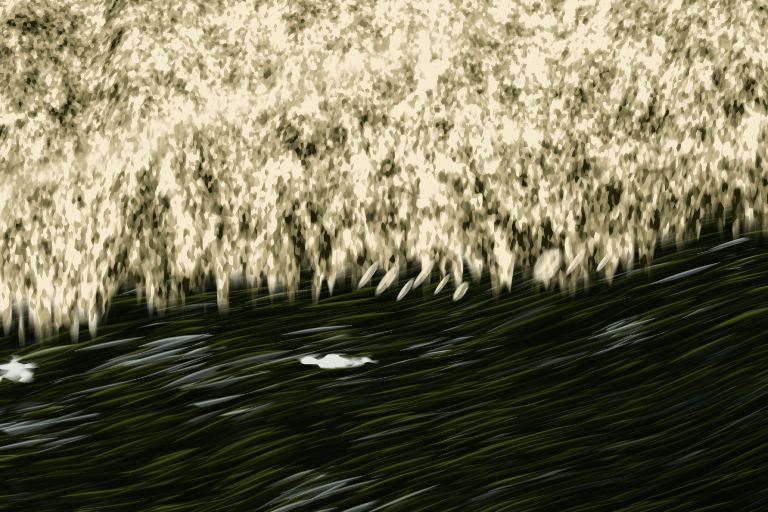
This texture is drawn by a WebGL 2 fragment shader. Its source:

```glsl
#version 300 es
precision highp float;
// Sunlit ice crystals hanging over dark, wet strands of water grass.
// Ice: octaves of soft cellular noise, stretched downwards near the shore.
// Grass: layered rows of tapered strands along a bent, rising flow.

uniform vec2 u_resolution;
out vec4 fragColor;

const vec3 ICE_DEEP = vec3(0.12, 0.12, 0.03);
const vec3 ICE_TAN = vec3(0.52, 0.48, 0.32);
const vec3 ICE_WARM = vec3(0.75, 0.69, 0.53);
const vec3 ICE_CREAM = vec3(0.97, 0.92, 0.81);
const vec3 GRASS_DARK = vec3(0.025, 0.04, 0.012);
const vec3 GRASS_LIT = vec3(0.27, 0.30, 0.08);
const vec3 WATER = vec3(0.06, 0.09, 0.09);
const vec3 GLINT = vec3(0.72, 0.77, 0.74);
const float ICE_CONTRAST = 1.55;
const float BASE_GLINT = 0.05;
const int GRASS_LAYERS = 9;
const int ICE_OCTAVES = 4;

// Patches of reflected sky: centre and radius
const vec3 SHINE[8] = vec3[8](
    vec3(0.34, 0.31, 0.11), vec3(0.66, 0.30, 0.08),
    vec3(0.08, 0.18, 0.09), vec3(0.62, 0.04, 0.09),
    vec3(0.44, 0.23, 0.08), vec3(1.21, 0.36, 0.07),
    vec3(0.86, 0.32, 0.07), vec3(1.42, 0.50, 0.06));

vec2 hash2(vec2 p) {
    vec3 a = fract(p.xyx * vec3(0.1031, 0.1030, 0.0973));
    a += dot(a, a.yzx + 33.33);
    return fract((a.xx + a.yz) * a.zy);
}

// Cellular noise: random cell values blended by distance to their points
float softCells(vec2 p) {
    vec2 cell = floor(p), f = fract(p);
    float sum = 0.0, weight = 0.0;
    for (int j = -1; j <= 1; j++)
    for (int i = -1; i <= 1; i++) {
        vec2 o = vec2(i, j);
        vec2 d = o + hash2(cell + o + 40.0) - f;
        float w = exp(-9.0 * dot(d, d));
        sum += w * hash2(cell + o + 91.0).x;
        weight += w;
    }
    return sum / weight;
}

float blob(vec2 p, vec2 centre, vec2 radius) {
    vec2 d = (p - centre) / radius;
    return exp(-dot(d, d));
}

float shoreHeight(float x) {
    return 0.345 + 0.06 * smoothstep(0.14, 0.27, x) + 0.03 * smoothstep(0.4, 0.75, x)
        + 0.12 * smoothstep(1.08, 1.5, x) + 0.005 * sin(23.0 * x) + 0.003 * sin(57.0 * x);
}

vec3 iceColour(vec2 p, float h) {
    vec2 q = vec2(p.x, h * (0.32 + 0.55 * h));
    float grain = 0.0, scale = 24.0, amp = 0.30;
    for (int i = 0; i < ICE_OCTAVES; i++) {
        grain += amp * (softCells(q * scale + float(i) * 13.7) - 0.5);
        scale *= 1.9;
        amp *= 1.08;
    }
    // Broad light: bright top, pale diagonal ridge, shaded corners
    float ridge = exp(-pow((p.y - 0.63 - 0.345 * p.x) / 0.035, 2.0)) * (1.0 - smoothstep(0.7, 1.1, p.x));
    float tone = 0.55 + 0.20 * smoothstep(0.0, 0.5, h) + 0.17 * ridge;
    tone += 0.22 * blob(p, vec2(0.03, 0.42), vec2(0.18, 0.12)) + 0.10 * blob(p, vec2(0.95, 0.98), vec2(0.4, 0.25));
    tone -= 0.17 * blob(p, vec2(0.0, 0.95), vec2(0.35, 0.18));
    tone -= 0.20 * blob(p, vec2(1.38, 0.60), vec2(0.28, 0.09));
    tone += grain * ICE_CONTRAST * (1.0 - 0.55 * ridge) * mix(1.1, 0.8, smoothstep(0.1, 0.6, h));
    vec3 c = mix(ICE_DEEP, ICE_TAN, smoothstep(-0.05, 0.4, tone));
    c = mix(c, ICE_WARM, smoothstep(0.35, 0.68, tone));
    return mix(c, ICE_CREAM, smoothstep(0.65, 1.0, tone));
}

vec3 grassColour(vec2 p) {
    float shine = BASE_GLINT;
    for (int i = 0; i < 8; i++) shine += 0.42 * blob(p, SHINE[i].xy, vec2(SHINE[i].z, SHINE[i].z * 0.5));
    float flow = p.y - 0.2 * p.x - 0.1 * p.x * p.x * (1.0 - p.y) + 0.012 * sin(5.0 * p.x + 9.0 * p.y);
    float pool = softCells(vec2(p.x * 5.0, flow * 14.0));
    vec3 c = mix(GRASS_DARK, WATER * 1.4, smoothstep(0.4, 0.75, pool));
    for (int i = 0; i < GRASS_LAYERS; i++) {
        float n = float(i), rows = 19.0 + 6.0 * n;
        vec2 q = vec2(p.x * (2.8 + 0.55 * n), flow * rows + n * 0.37);
        q.y += 0.55 * sin(q.x * 1.7 + n * 2.1);
        q.x += 9.0 * hash2(vec2(floor(q.y) + 60.0, n)).x;
        vec2 id = floor(q) + 60.0 + n * 17.0, f = fract(q);
        vec2 r = hash2(id), s = hash2(id + 5.3);
        float halfWidth = (0.10 + 0.34 * r.x) * 4.0 * f.x * (1.0 - f.x);
        float across = f.y - 0.5, soft = rows * 1.2 / u_resolution.y;
        float mask = 1.0 - smoothstep(halfWidth - soft, halfWidth + soft, abs(across));
        float rim = smoothstep(-0.3, 1.0, across / max(halfWidth, 0.01));
        vec3 strand = mix(GRASS_DARK, GRASS_LIT, r.y * r.y * (0.25 + rim));
        float lit = smoothstep(1.0 - shine, 1.05 - shine, s.x);
        strand = mix(strand, GLINT * (0.45 + 0.65 * rim), lit * (0.35 + 0.65 * s.y));
        c = mix(c, strand, mask * step(s.y, 0.75));
    }
    return c * mix(1.0, 0.65, smoothstep(0.9, 1.4, p.x) * smoothstep(0.4, 0.1, p.y));
}

// Leaning ice shards along the shore, in two groups
float shards(vec2 p) {
    float cover = 0.0;
    for (int i = 0; i < 9; i++) {
        float n = float(i);
        vec2 r = hash2(vec2(n + 3.0, 8.0));
        vec2 centre = i < 6 ? vec2(0.72 + 0.036 * n, 0.455 - 0.012 * mod(n, 3.0) + 0.012 * r.x)
                            : vec2(1.07 + 0.055 * (n - 6.0), 0.483 + 0.015 * (n - 6.0) * r.y);
        vec2 d = p - centre, q = vec2(dot(d, vec2(0.6, 0.8)), dot(d, vec2(0.8, -0.6)));
        vec2 size = i == 6 ? vec2(0.040, 0.024) : vec2(0.024 + 0.018 * r.x, 0.005 + 0.006 * r.y);
        float body = 1.0 - smoothstep(0.7, 1.1, length(q / size));
        cover = max(cover, body * (0.6 + 0.4 * softCells(vec2(q.x * 35.0, q.y * 190.0) + 50.0)));
    }
    return cover;
}

void main() {
    vec2 p = gl_FragCoord.xy / u_resolution.y;
    float h = p.y - shoreHeight(p.x);
    vec3 colour = grassColour(p);
    // Ragged lower fringe of the ice
    float fringe = softCells(vec2(p.x * 65.0, h * 9.0) + 30.0) - 0.5;
    float ice = smoothstep(-0.005, 0.055, h + 0.075 * fringe);
    if (ice > 0.0) colour = mix(colour, iceColour(p, max(h, 0.0)), ice);
    // Shards, the brightest reflection, and pale ice at the left shore
    colour = mix(colour, ICE_CREAM, 0.9 * shards(p));
    float sparkle = softCells(p * vec2(45.0, 110.0));
    float flash = blob(p, vec2(0.65, 0.295), vec2(0.085, 0.016)) + 0.8 * blob(p, vec2(0.02, 0.275), vec2(0.06, 0.035));
    colour = mix(colour, vec3(0.88, 0.89, 0.86), smoothstep(0.35, 0.75, flash * (0.4 + sparkle)));
    fragColor = vec4(colour, 1.0);
}
```
